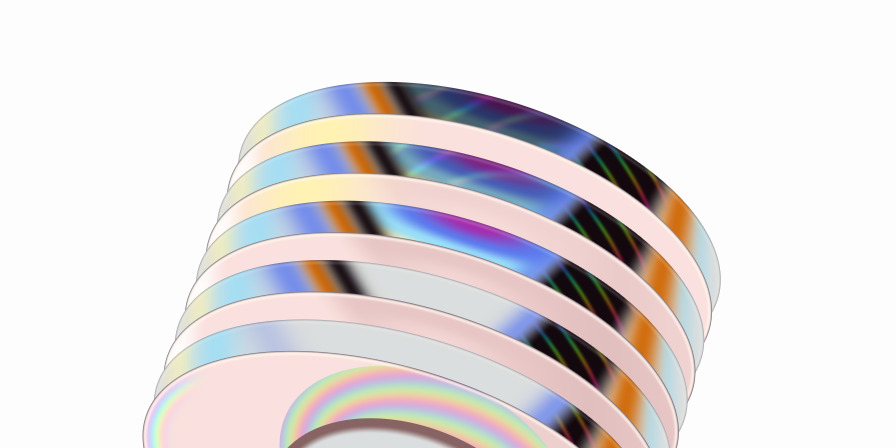
Reproduce this background procedurally as a Shadertoy shader.

```glsl
const vec3 BACKDROP = vec3(0.992);
const vec3 GLASS = vec3(0.86, 0.87, 0.87);
const vec3 INK = vec3(0.07, 0.03, 0.05);
const vec3 AMBER = vec3(0.82, 0.43, 0.06);
const vec3 CREAM = vec3(1.0, 0.95, 0.70);
const vec3 SKY = vec3(0.60, 0.87, 0.97);
const vec3 BLUE = vec3(0.36, 0.48, 0.93);
const vec3 VIOLET = vec3(0.64, 0.18, 0.68);
const vec3 BLUSH = vec3(0.98, 0.88, 0.87);
const vec3 ROSE = vec3(0.88, 0.74, 0.74);
const vec3 BROWN = vec3(0.53, 0.39, 0.39);

const int RINGS = 5;
const vec2 TOP_CENTRE = vec2(1.070, 0.500);
const vec2 TOP_RADII = vec2(0.539, 0.292);
const vec2 RING_STEP = vec2(-0.042, -0.133);
const float RING_GROWTH = 0.005;
const float BAND_SHARE = 0.53;
const float BAND_HEIGHT = 0.070;
const float TILT = -0.23;
const vec2 HOLE_CENTRE = vec2(0.950, -0.068);
const vec2 HOLE_RADII = vec2(0.326, 0.240);

// Tilted ellipse: xy = unit disc position, z = inside distance
vec3 disc(vec2 p, vec2 centre, vec2 radii) {
    vec2 d = p - centre;
    vec2 q = vec2(d.x, d.y - TILT * d.x) / radii;
    float r = max(length(q), 1e-4);
    vec2 slope = vec2(q.x / radii.x - TILT * q.y / radii.y, q.y / radii.y) / r;
    return vec3(q, (1.0 - r) / max(length(slope), 1e-3));
}

float cover(float dist) {
    return clamp(dist * iResolution.y + 0.5, 0.0, 1.0);
}

float bell(float x, float centre, float width) {
    float e = (x - centre) / width;
    return exp(-e * e);
}

vec3 spectrum(float phase) {
    return 0.5 + 0.5 * cos(6.2832 * (phase + vec3(0.0, 0.33, 0.67)));
}

// Dark refracting strip: u runs along the ring, v down its side
vec3 bandColour(float u, float v, float ring) {
    float strength = 1.0 - smoothstep(3.0, 4.0, ring);
    float lean = 0.08 * v;
    vec3 c = mix(GLASS, CREAM, 0.7 * bell(u, -0.89, 0.06));
    c = mix(c, SKY, 0.8 * bell(u, -0.75, 0.10));
    c = mix(c, BLUE, mix(0.25, 0.8, strength) * bell(u, -0.57 + lean, 0.09));
    c = mix(c, AMBER, strength * bell(u, -0.45 + lean, 0.05));

    // Central window, from violet through blue to cream
    float d = length(vec2((u - 0.13) / 0.52, 0.75 * v));
    vec3 core = mix(VIOLET, BLUE, smoothstep(0.15, 0.55, d));
    core = mix(core, SKY, smoothstep(0.5, 0.8, d));
    core = mix(core, CREAM, smoothstep(0.8, 1.05, d));
    core *= mix(0.42, 1.0, smoothstep(-0.3, 2.0, ring));
    float wisp = pow(0.5 + 0.5 * sin(19.0 * u + 6.0 * v + 3.0 * sin(5.0 * u + ring)), 5.0);
    core += 0.16 * wisp * spectrum(u * 1.5 + v) * (1.0 - smoothstep(1.0, 2.0, ring));
    core = mix(core, GLASS, smoothstep(2.0, 3.0, ring));
    float window = smoothstep(-0.37, -0.30, u - lean)
                 * (1.0 - smoothstep(0.43, 0.54, u + 0.12 * v));
    c = mix(c, core, window);
    c = mix(c, INK, 0.95 * strength * bell(u, -0.355 + lean, 0.055));

    // Shadowed right flank with coloured streaks
    float start = mix(0.64, 0.46, strength) - 0.10 * v;
    c = mix(c, BLUE, 0.7 * bell(u, start, 0.06));
    c = mix(c, AMBER, bell(u, 0.84 - 0.05 * v, 0.06));
    float shade = smoothstep(start, start + 0.08, u) * (1.0 - smoothstep(0.74, 0.82, u + lean));
    float streak = pow(0.5 + 0.5 * sin(38.0 * u - 8.0 * v + 2.0 * ring), 6.0);
    c = mix(c, INK + 0.38 * streak * spectrum(2.5 * u + 0.5 * v), shade);
    return mix(c, SKY, 0.45 * bell(u, 0.92, 0.035));
}

// Pale strip between two bands
vec3 gapColour(float u, float v, float ring) {
    float lower = smoothstep(0.0, 2.0, ring);
    vec3 c = mix(BLUSH, ROSE, 0.75 * lower * smoothstep(-0.42, -0.25, u - 0.1 * v));
    c = mix(c, CREAM, (1.0 - smoothstep(1.0, 2.0, ring)) * bell(u, -0.58, 0.24));
    c = mix(c, BLUSH, 0.6 * bell(u, 0.1, 0.3) * smoothstep(0.3, 0.9, v));
    c = mix(c, ROSE, 0.7 * lower * bell(u, 0.7, 0.17));
    return mix(c, vec3(1.0), 0.9 * (1.0 - smoothstep(-0.94, -0.82, u)));
}

// Front face with its iridescent hollow
vec3 faceColour(vec2 p, vec3 face) {
    vec3 c = mix(BLUSH, ROSE, 0.5 * smoothstep(0.0, 0.6, face.x));
    float rim = bell(face.z, 0.025, 0.025) * (1.0 - smoothstep(-0.95, -0.72, face.x));
    c = mix(c, mix(vec3(1.0), spectrum(face.z * 22.0), 0.25), rim);
    vec3 hole = disc(p, HOLE_CENTRE, HOLE_RADII);
    vec3 sheen = mix(vec3(0.93, 0.87, 0.83), spectrum(hole.z * 16.0 + hole.x * 0.7), 0.22);
    c = mix(c, sheen, cover(hole.z));
    vec3 inner = disc(p, HOLE_CENTRE - vec2(0.026, 0.117), HOLE_RADII);
    vec3 lining = mix(BROWN, GLASS, smoothstep(0.015, 0.035, inner.z));
    return mix(c, lining, cover(inner.z));
}

void mainImage(out vec4 fragColor, in vec2 fragCoord) {
    vec2 p = fragCoord / iResolution.y;
    p.x += 1.0 - 0.5 * iResolution.x / iResolution.y;
    vec3 colour = BACKDROP;

    // Stack from the far ring to the near one
    for (int i = 0; i < 2 * RINGS; i++) {
        float ring = float(i / 2);
        bool isBand = i % 2 == 0;
        float level = ring + (isBand ? 0.0 : BAND_SHARE);
        vec2 radii = TOP_RADII + vec2(RING_GROWTH * level, 0.0);
        vec3 e = disc(p, TOP_CENTRE + RING_STEP * level, radii);
        float v = clamp((1.0 - length(e.xy)) * radii.y / BAND_HEIGHT, 0.0, 1.0);
        vec3 c;
        if (isBand) c = bandColour(e.x, v, ring);
        else if (i == 2 * RINGS - 1) c = faceColour(p, e);
        else c = gapColour(e.x, v, ring);

        // Bright bevel and fine dark rim
        c = mix(c, vec3(1.0, 0.97, 0.93), (isBand ? 0.15 : 0.7) * bell(e.z, 0.006, 0.004));
        c = mix(c, vec3(0.32, 0.31, 0.36), (isBand ? 0.35 : 0.7) * bell(e.z, 0.0, 0.0025));
        colour = mix(colour, c, cover(e.z));
    }
    fragColor = vec4(clamp(colour, 0.0, 1.0), 1.0);
}
```
